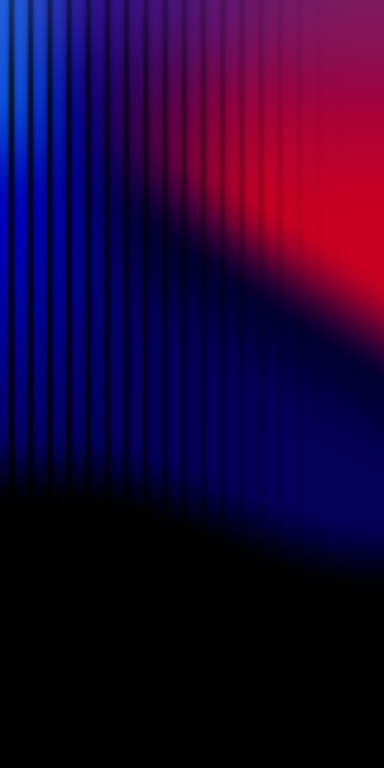
Give the GLSL for this background, as a Shadertoy shader.

```glsl
const vec3 NAVY    = vec3(0.015, 0.0, 0.355);
const vec3 ROYAL   = vec3(0.0, 0.01, 0.73);
const vec3 AZURE   = vec3(0.05, 0.32, 0.86);
const vec3 CRIMSON = vec3(0.79, 0.0, 0.13);
const vec3 MAGENTA = vec3(0.58, 0.01, 0.28);
const vec3 VIOLET  = vec3(0.21, 0.08, 0.56);
const vec3 PLUM    = vec3(0.47, 0.13, 0.39);

const float RIB_COUNT  = 20.0;   // ribs across the width
const float RIB_OFFSET = 0.030;  // position of the first groove
const float RIB_WIDTH  = 0.14;   // groove width as a share of one rib
const float RIB_DEPTH  = 0.78;

const float RED_EDGE_LEFT  = 0.815;
const float RED_EDGE_SLOPE = 0.322;
const float RED_EDGE_BLUR  = 0.150;

const float FLOOR_LEFT  = 0.332;
const float FLOOR_RIGHT = 0.222;
const float FLOOR_BLUR  = 0.110;

float bell(float x, float width) {
    return exp(-x * x / (width * width));
}

// Smooth fall from 1 to 0 between two positions
float fall(float start, float end, float x) {
    return 1.0 - smoothstep(start, end, x);
}

// Blue field, brightest at the upper left
vec3 blueField(vec2 uv, float aboveEdge) {
    vec3 color = mix(NAVY, ROYAL, fall(0.0, 0.42, uv.x) * smoothstep(0.34, 0.74, uv.y));
    float azure = fall(0.0, 0.24, uv.x) * smoothstep(0.72, 0.89, uv.y);
    color = mix(color, AZURE, azure);
    float shadow = bell(aboveEdge - 0.01, 0.08) * smoothstep(0.16, 0.45, uv.x);
    return color * (1.0 - 0.45 * shadow);
}

// Red glow above a slanted edge
vec3 addRedGlow(vec3 color, vec2 uv, float aboveEdge) {
    float glow = smoothstep(0.0, RED_EDGE_BLUR, aboveEdge) * smoothstep(0.12, 0.74, uv.x);
    vec3 red = mix(CRIMSON, MAGENTA, smoothstep(0.70, 0.96, uv.y));
    return mix(color, red, glow);
}

// Pale haze along the top
vec3 addHaze(vec3 color, vec2 uv, float haze) {
    vec3 tint = mix(VIOLET, PLUM, smoothstep(0.2, 0.95, uv.x));
    tint = mix(AZURE + vec3(0.10, 0.06, 0.0), tint, smoothstep(0.0, 0.28, uv.x));
    return mix(color, tint, 0.85 * haze);
}

// Soft dark grooves that fade to the right
float ribShade(float x, float haze) {
    float groove = abs(fract((x - RIB_OFFSET) * RIB_COUNT + 0.5) - 0.5);
    float depth = RIB_DEPTH * fall(0.05, 0.95, x) * (1.0 - 0.4 * haze);
    float shade = bell(groove, RIB_WIDTH) + 0.22 * fall(0.0, 0.5, groove);
    return 1.0 - depth * min(shade, 1.0);
}

// Curved floor below which everything is black
float floorFade(vec2 uv) {
    float level = mix(FLOOR_LEFT, FLOOR_RIGHT, smoothstep(0.18, 0.98, uv.x));
    return smoothstep(0.0, FLOOR_BLUR, uv.y - level);
}

void mainImage(out vec4 fragColor, in vec2 fragCoord) {
    vec2 uv = fragCoord / iResolution.xy;
    float aboveEdge = uv.y - (RED_EDGE_LEFT - RED_EDGE_SLOPE * uv.x);
    float haze = smoothstep(0.84, 1.03, uv.y);

    vec3 color = blueField(uv, aboveEdge);
    color = addRedGlow(color, uv, aboveEdge);
    color = addHaze(color, uv, haze);
    color *= ribShade(uv.x, haze) * floorFade(uv);

    fragColor = vec4(color, 1.0);
}
```
